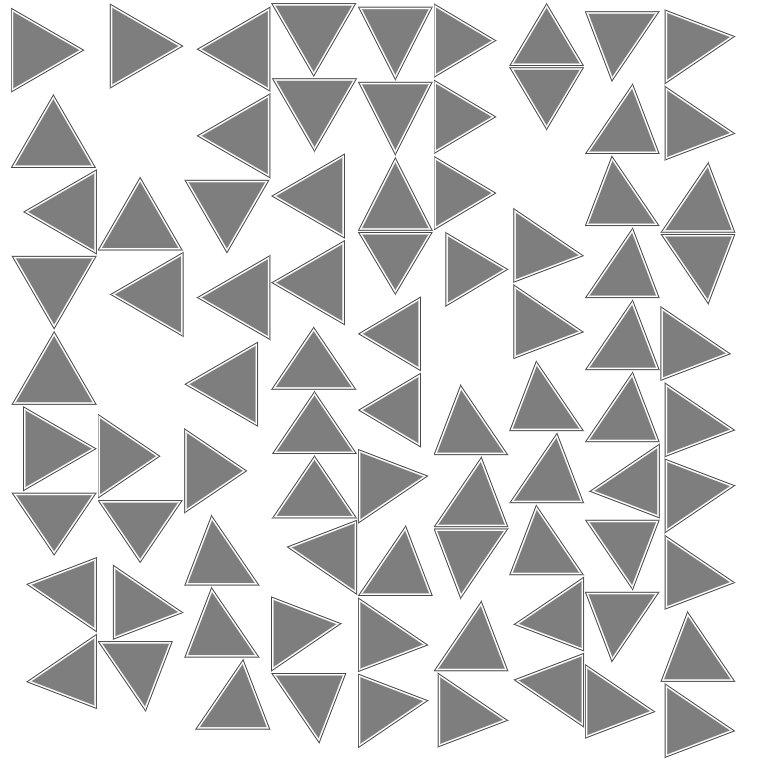
A WebGL 2 fragment shader for this pattern:

```glsl
#version 300 es
precision highp float;

// Grey triangles with thin dark outlines, packed in columns on white paper.
// Each column is walked from the top: a hash picks the direction, lean and
// side of every triangle, and its distance function gives fill and outline.

uniform vec2 u_resolution;
out vec4 fragColor;

const vec3 PAPER = vec3(1.0);
const vec3 FILL = vec3(0.495);
const vec3 INK = vec3(0.16);

const float LEFT_MARGIN = 0.014;
const float WIDE_COLUMN = 0.113;
const float NARROW_COLUMN = 0.0985;
const float WIDE_COUNT = 4.0;
const float COLUMN_COUNT = 9.0;
const int MAX_ROWS = 14;

const float GAP = 0.0018;
const float LINE_WIDTH = 0.0011;
const float FILL_INSET = 0.0032;
const float EMPTY_CHANCE = 0.05;

// Integer hash: three values from 0 to 1 for a column and a row
vec3 hash3(int column, int row) {
    uvec3 v = uvec3(uint(column), uint(row), 29u);
    v = v * 1664525u + 1013904223u;
    v.x += v.y * v.z; v.y += v.z * v.x; v.z += v.x * v.y;
    v ^= v >> 16u;
    v.x += v.y * v.z; v.y += v.z * v.x; v.z += v.x * v.y;
    return vec3(v >> 8u) / 16777216.0;
}

// Share of a pixel inside the edge at signed distance d
float coverage(float d, float pixel) {
    return clamp(0.5 - d / pixel, 0.0, 1.0);
}

// Triangle on the base (0,0)-(base,0) with its tip at (tip,height)
float triangleDistance(vec2 p, float base, float height, float tip) {
    float left = dot(p, normalize(vec2(-height, tip)));
    float right = dot(p - vec2(base, 0.0), normalize(vec2(height, base - tip)));
    return max(-p.y, max(left, right));
}

// Turns a point of the box into base coordinates: up, down, right, left
vec2 orient(vec2 p, vec2 box, int direction) {
    if (direction == 0) return p;
    if (direction == 1) return vec2(p.x, box.y - p.y);
    if (direction == 2) return p.yx;
    return vec2(p.y, box.x - p.x);
}

// Base, height and lean: tall near the top left, then flat, then leaning
vec3 triangleShape(vec2 place, float columnWidth) {
    float reach = length(place);
    float base = min(0.111, columnWidth - 0.001);
    if (reach < 0.53) return vec3(base, 0.096, 0.0);
    if (reach < 0.70) return vec3(base, 0.082, 0.0);
    return vec3(min(base, 0.098), 0.092, 0.14);
}

// Distance to the triangles of one column; p.y runs down from the top
float columnDistance(vec2 p, int column, float start, float width) {
    float d = 1.0;
    float top = 0.002 + 0.014 * hash3(column, 99).x;
    for (int row = 0; row < MAX_ROWS; row++) {
        vec3 chance = hash3(column, row);
        vec3 shape = triangleShape(vec2(start, top), width);
        int direction = int(chance.x * 4.0);
        vec2 box = direction < 2 ? shape.xy : shape.yx;
        if (top + box.y > 0.999) break;

        if (chance.y > EMPTY_CHANCE) {
            float side = step(0.5, chance.z) * (width - box.x - 0.001);
            vec2 local = vec2(p.x - start - side, top + box.y - p.y);
            float lean = fract(chance.z * 8.0) < 0.5 ? -shape.z : shape.z;
            vec2 q = orient(local, box, direction);
            d = min(d, triangleDistance(q, shape.x, shape.y, shape.x * (0.5 + lean)));
        }
        top += box.y + GAP;
    }
    return d;
}

void main() {
    vec2 p = gl_FragCoord.xy / u_resolution;
    p.y = 1.0 - p.y;
    float pixel = 1.0 / min(u_resolution.x, u_resolution.y);

    // Wide columns on the left, narrow ones on the right
    float wideEnd = LEFT_MARGIN + WIDE_COUNT * WIDE_COLUMN;
    bool isWide = p.x < wideEnd;
    float width = isWide ? WIDE_COLUMN : NARROW_COLUMN;
    float origin = isWide ? LEFT_MARGIN : wideEnd;
    float index = floor((p.x - origin) / width);
    float column = index + (isWide ? 0.0 : WIDE_COUNT);

    float d = 1.0;
    if (column >= 0.0 && column < COLUMN_COUNT) {
        d = columnDistance(p, int(column), origin + index * width, width);
    }

    // Fill inside a white rim, then the outline
    float fill = coverage(d + FILL_INSET, pixel);
    float line = coverage(d, pixel) - coverage(d + LINE_WIDTH, pixel);
    vec3 color = mix(PAPER, FILL, fill);
    color = mix(color, INK, line);
    fragColor = vec4(color, 1.0);
}
```
